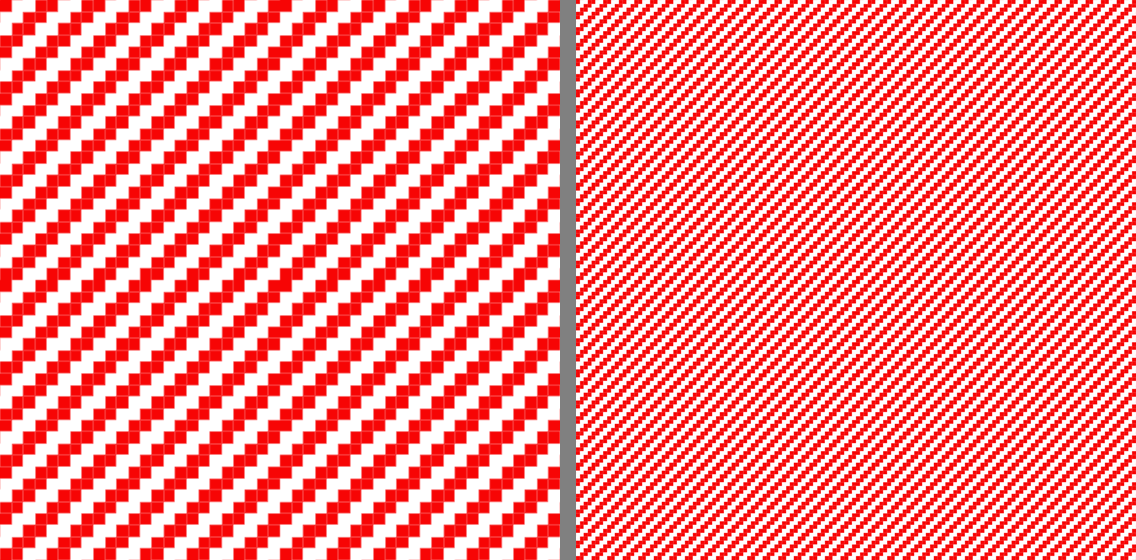
Left: one tile. Right: repeated 3 by 3.
Give the GLSL for this pattern, as a WebGL 2 fragment shader.

```glsl
#version 300 es
precision highp float;
// Red and white diagonal stair stripes built from square cells with faint seams.

uniform vec2 u_resolution;
out vec4 outColor;

const float TAU = 6.28318531;
const vec3 WHITE = vec3(1.0);
const vec3 RED = vec3(0.97, 0.02, 0.02);

const float CELLS = 48.0;         // cells across and down
const float STRIPE_PERIOD = 4.0;  // cells per stripe repeat, divides CELLS
const float STRIPE_WIDTH = 2.0;   // red cells per repeat
const float WOBBLE = 0.04;        // unevenness of the grid lines, in cells
const float WOBBLE_TURNS = 18.0;  // whole wobble cycles across the canvas
const float EDGE_SOFTNESS = 0.13; // width of the red to white ramp, in cells
const float SEAM_INNER = 0.05;    // half width of the full seam, in cells
const float SEAM_OUTER = 0.11;    // half width where the seam has faded out
const float SEAM_STRENGTH = 0.18; // share of white showing in a seam
const float SEAM_GAP = 24.0;      // every such grid line has no seam

// Position of numbered grid lines, slightly uneven and wrapping
vec2 gridLine(vec2 index) {
    return index + WOBBLE * sin(TAU * WOBBLE_TURNS * index / CELLS);
}

// 1 for a red cell, 0 for a white one; each row up steps one cell right
float stripeCell(vec2 cell) {
    float phase = mod(cell.x - cell.y, STRIPE_PERIOD);
    return 1.0 - step(STRIPE_WIDTH - 0.5, phase);
}

void main() {
    vec2 grid = gl_FragCoord.xy / u_resolution * CELLS;
    vec2 pixel = CELLS / u_resolution;

    // Nearest grid lines and signed distances to them
    vec2 line = floor(grid + 0.5);
    vec2 offset = grid - gridLine(line);

    // Smooth blend of the four cells around the nearest crossing
    vec2 softness = max(vec2(EDGE_SOFTNESS), pixel);
    vec2 blend = clamp(offset / softness + 0.5, 0.0, 1.0);
    float lower = mix(stripeCell(line - 1.0), stripeCell(line - vec2(0.0, 1.0)), blend.x);
    float upper = mix(stripeCell(line - vec2(1.0, 0.0)), stripeCell(line), blend.x);
    float ink = mix(lower, upper, blend.y);

    // Pale seams between touching red cells
    vec2 seamOuter = max(vec2(SEAM_OUTER), SEAM_INNER + 0.5 * pixel);
    vec2 seam = 1.0 - smoothstep(vec2(SEAM_INNER), seamOuter, abs(offset));
    seam *= step(vec2(0.5), mod(line, SEAM_GAP));
    ink *= 1.0 - SEAM_STRENGTH * max(seam.x, seam.y);

    outColor = vec4(mix(WHITE, RED, ink), 1.0);
}
```
